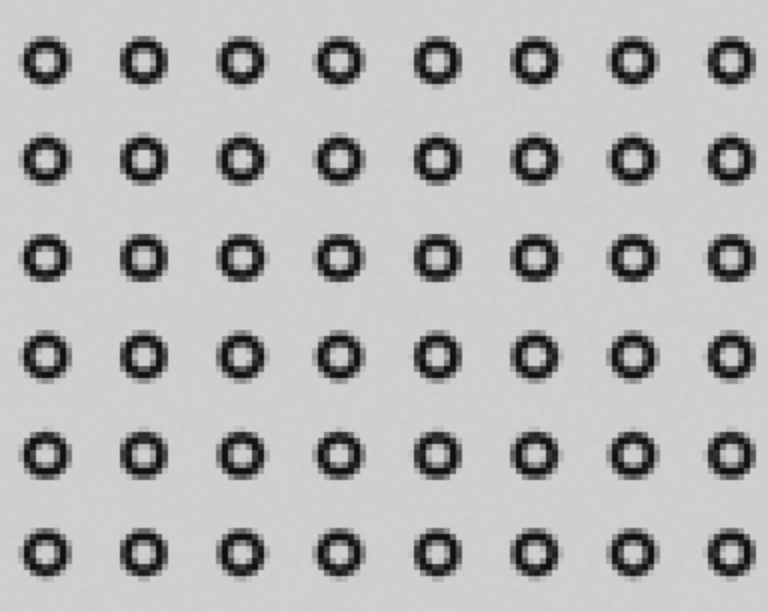
This pattern is drawn by a Shadertoy shader. Its source:

```glsl
// Small dark rings in 8 columns and 6 rows on light grey, drawn as coarse blocks.
// A repeated ring distance is sampled at block centres, so each ring gets its own
// stepped outline; neighbouring blocks are then blended over a narrow seam.

#define GRID vec2(128.0, 102.0)      // blocks across and down the canvas
#define PITCH vec2(16.31, 16.40)     // ring spacing, in blocks
#define FIRST_RING vec2(7.67, 9.75)  // centre of the lower left ring, in blocks
#define RING_RADIUS 2.9              // centre line of the stroke, in blocks
#define HALF_STROKE 0.95
#define SOFTNESS 1.3                 // width of the stroke's tonal ramp
#define SEAM 0.22                    // half width of the blend between blocks
#define GRAIN 0.010
#define PAPER vec3(0.812)
#define INK vec3(0.065)

float hash(vec2 p) {
    vec3 q = fract(vec3(p.xyx) * 0.1031);
    q += dot(q, q.yzx + 33.33);
    return fract((q.x + q.y) * q.z);
}

// Ink coverage of the nearest ring at a point in block units
float ringCoverage(vec2 p) {
    vec2 local = mod(p - FIRST_RING + 0.5 * PITCH, PITCH) - 0.5 * PITCH;
    float d = abs(length(local) - RING_RADIUS) - HALF_STROKE;
    return clamp(0.5 - d / SOFTNESS, 0.0, 1.0);
}

// Flat tone of one block, with faint grain
vec3 blockColor(vec2 block) {
    vec3 tone = mix(PAPER, INK, ringCoverage(block + 0.5));
    return tone + GRAIN * (hash(block + 17.0) - 0.5);
}

void mainImage(out vec4 fragColor, in vec2 fragCoord) {
    vec2 p = fragCoord / iResolution.xy * GRID - 0.5;
    vec2 base = floor(p);

    // Blend the four nearest blocks across their seams
    vec2 blend = smoothstep(0.5 - SEAM, 0.5 + SEAM, p - base);
    vec3 color = vec3(0.0);
    for (int j = 0; j < 2; j++) {
        for (int i = 0; i < 2; i++) {
            vec2 corner = vec2(i, j);
            vec2 weight = mix(1.0 - blend, blend, corner);
            color += weight.x * weight.y * blockColor(base + corner);
        }
    }
    fragColor = vec4(color, 1.0);
}
```
